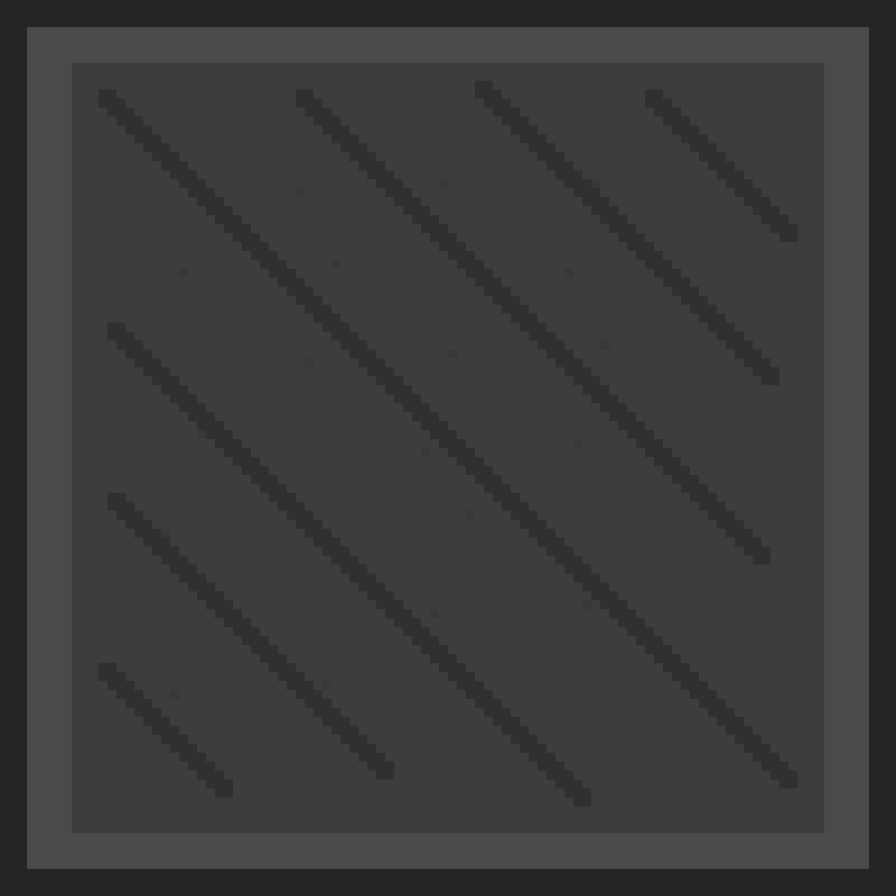
Write a WebGL 2 fragment shader that draws this texture.

```glsl
#version 300 es
precision highp float;
// Dark framed metal panel with stepped diagonal grooves and faint specks, on a 100 x 100 cell grid.

uniform vec2 u_resolution;
out vec4 fragColor;

// Each groove: lane (column minus row), first column, number of diagonal steps.
const vec3 GROOVES[7] = vec3[7](
    vec3(-63, 11, 13), vec3(-43, 12, 30), vec3(-24, 12, 52), vec3(1, 11, 76),
    vec3(23, 33, 51), vec3(44, 53, 32), vec3(62, 72, 15));

bool insideBox(vec2 p, vec2 low, vec2 high) {
    return all(greaterThanEqual(p, low)) && all(lessThan(p, high));
}

// True where a 2 x 2 cell brush, stepping down and right, covers the cell.
bool insideGroove(vec2 cell, vec3 groove) {
    vec2 q = cell - vec2(groove.y, groove.y - groove.x);
    float firstStep = max(max(q.x, q.y) - 1.0, 0.0);
    float lastStep = min(min(q.x, q.y), groove.z);
    return firstStep <= lastStep;
}

// Single-cell specks spread evenly by a low-discrepancy sequence.
bool insideSpeck(vec2 cell) {
    for (int i = 0; i < 21; i++) {
        vec2 spread = fract(0.5 + float(i) * vec2(0.75488, 0.56984));
        if (cell == floor(vec2(18, 17) + spread * vec2(59, 66))) return true;
    }
    return false;
}

float panelShade(vec2 p) {
    vec2 cell = floor(p);
    if (!insideBox(p, vec2(3), vec2(97))) return 0.141;       // outer border
    if (!insideBox(p, vec2(8, 7), vec2(92, 93))) return 0.29; // raised frame
    for (int i = 0; i < 7; i++) {
        if (insideGroove(cell, GROOVES[i])) return 0.188;
    }
    return insideSpeck(cell) ? 0.22 : 0.239;
}

void main() {
    // Average a 4 x 4 set of samples to smooth the cell edges.
    float shade = 0.0;
    for (int i = 0; i < 16; i++) {
        vec2 offset = (vec2(i % 4, i / 4) + 0.5) / 4.0 - 0.5;
        vec2 uv = (gl_FragCoord.xy + offset) / u_resolution;
        shade += panelShade(vec2(uv.x, 1.0 - uv.y) * 100.0) / 16.0;
    }
    fragColor = vec4(vec3(shade), 1.0);
}
```
